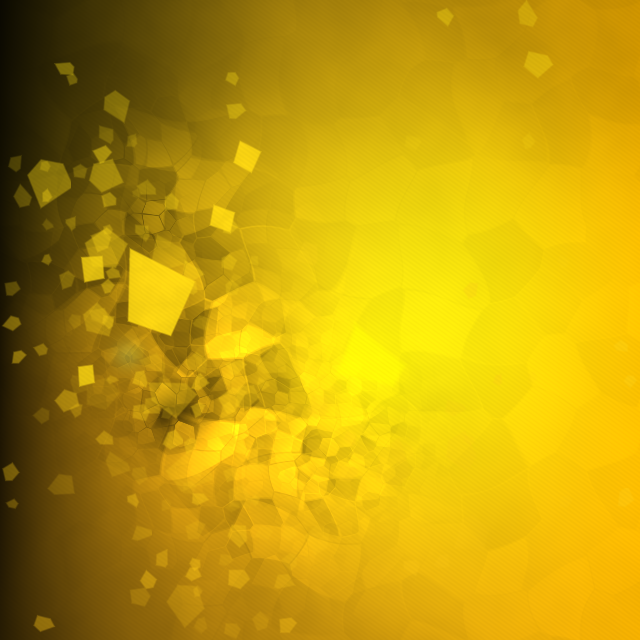
Reproduce this background procedurally as a WebGL 2 fragment shader.

```glsl
#version 300 es
precision highp float;

uniform vec2 u_resolution;
out vec4 fragColor;

float hash(vec2 p) {
  vec3 q = fract(vec3(p.xyx) * 0.1031);
  q += dot(q, q.yzx + 33.33);
  return fract((q.x + q.y) * q.z);
}

vec2 hash2(vec2 p) {
  return vec2(hash(p), hash(p + 57.3));
}

float glow(vec2 p, vec2 center, float radius) {
  vec2 d = (p - center) / radius;
  return exp(-dot(d, d));
}

float segmentDistance(vec2 p, vec2 a, vec2 b) {
  vec2 ab = b - a;
  return length(p - a - ab * clamp(dot(p - a, ab) / dot(ab, ab), 0.0, 1.0));
}

// Signed distance to the line a-b, positive on its left
float side(vec2 p, vec2 a, vec2 b) {
  vec2 d = normalize(b - a);
  return d.x * (p.y - a.y) - d.y * (p.x - a.x);
}

// Convex quad with clockwise corners, negative inside
float quad(vec2 p, vec2 a, vec2 b, vec2 c, vec2 d) {
  return max(max(side(p, a, b), side(p, b, c)), max(side(p, c, d), side(p, d, a)));
}

// Irregular convex chip cut by five half planes
float chip(vec2 p, vec2 seed, float radius) {
  float d = -1.0;
  for (int i = 0; i < 5; i++) {
    float h = hash(seed + float(i) * 7.1);
    float angle = 6.2832 * (hash(seed) + (float(i) + 0.6 * h) / 5.0);
    d = max(d, dot(p, vec2(cos(angle), sin(angle))) - radius * (0.6 + 0.4 * h));
  }
  return d;
}

// Flat cellular shade in -1..1, tilted inside each cell and faded at its border
float facets(vec2 p, float softness) {
  vec2 cell = floor(p), id = cell, offset = vec2(0.0);
  float first = 9.0, second = 9.0;
  for (int y = -1; y <= 1; y++)
    for (int x = -1; x <= 1; x++) {
      vec2 c = cell + vec2(x, y);
      vec2 d = p - c - 0.1 - 0.8 * hash2(c);
      float dist = dot(d, d);
      if (dist < first) { second = first; first = dist; id = c; offset = d; }
      else second = min(second, dist);
    }
  float tilt = dot(offset, hash2(id + 19.0) - 0.5);
  return (2.0 * hash(id + 5.0) - 1.0 + tilt) * smoothstep(0.0, softness, sqrt(second) - sqrt(first));
}

float smoke(vec2 p) {
  float sum = 0.0, amp = 0.5;
  for (int i = 0; i < 5; i++) {
    sum += amp * sin(p.x + 1.3 * sin(p.y * 0.8 + float(i))) * cos(p.y * 1.1 + sin(p.x));
    p = mat2(1.5, 1.1, -1.1, 1.5) * p + 2.7;
    amp *= 0.55;
  }
  return sum;
}

void main() {
  vec2 p = gl_FragCoord.xy / u_resolution;
  float aa = 1.2 / min(u_resolution.x, u_resolution.y);
  float haze = smoke(p * 9.0);

  // Light grows from the dark left edge toward a broad glow
  float rise = 1.5 + 3.6 * exp(-pow((p.y - 0.36) / 0.33, 2.0));
  float density = 0.04 + 0.12 * (1.0 - p.y) + p.x * rise * (1.0 + 0.16 * haze);
  density += 0.9 * glow(p, vec2(0.58, 0.65), 0.245);
  float light = 1.0 - exp(-density);
  float hue = 0.71 + 0.11 * smoothstep(0.3, 0.8, p.y) * (1.0 - p.x);
  hue += 0.21 * glow(p * vec2(1.1, 0.9), vec2(0.75, 0.43), 0.32);
  vec3 color = light * vec3(1.0, hue, 0.075 * (1.0 - p.x * p.x * p.x));

  // Broken facets, finest along the lower diagonal
  float spine = segmentDistance(p, vec2(0.19, 0.65), vec2(0.42, 0.27));
  float fine = segmentDistance(p, vec2(0.25, 0.44), vec2(0.5, 0.32));
  float cluster = exp(-spine * spine / 0.025);
  float rubble = exp(-fine * fine / 0.014);
  vec2 bent = p + 0.012 * vec2(sin(p.y * 31.0), sin(p.x * 27.0));
  float shade = 0.2 * facets(bent * 11.0, 0.05) * (cluster + 0.1);
  shade += 0.16 * facets(bent * 23.0 + 4.0, 0.08) * cluster;
  shade += 0.13 * facets(p * 44.0 + 9.0, 0.12) * rubble;
  color *= 1.0 + shade;

  // Shadowed hollows and a pale cool glint
  float hollow = glow(p, vec2(0.27, 0.365), 0.05) + 0.6 * glow(p, vec2(0.235, 0.66), 0.04);
  color *= 1.0 - 0.65 * hollow * smoothstep(-0.5, 0.5, facets(p * 36.0, 0.1) + 0.3);
  color += vec3(0.02, 0.09, 0.1) * glow(p, vec2(0.2, 0.445), 0.022);

  // Scattered chips in three sizes
  for (int i = 0; i < 3; i++) {
    float scale = 9.0 + 6.0 * float(i);
    vec2 cell = floor(p * scale), seed = cell + float(i) * 31.0;
    vec2 center = cell + 0.35 + 0.3 * hash2(seed);
    float away = segmentDistance(center / scale, vec2(0.16, 0.6), vec2(0.4, 0.24));
    float chance = 0.06 + 0.7 * exp(-away * away / 0.03);
    float d = chip(p * scale - center, seed, 0.17 + 0.16 * hash(seed + 3.0)) / scale;
    float cover = smoothstep(aa, -aa, d) * step(hash(seed + 11.0), chance);
    float strength = 0.12 + 0.35 * hash(seed + 23.0);
    color = mix(color, vec3(0.98, 0.76 + 0.12 * p.y, 0.08), cover * strength);
  }

  // Large lit plate and the brightest loose squares
  float plate = quad(p, vec2(0.203, 0.612), vec2(0.305, 0.56), vec2(0.267, 0.475), vec2(0.2, 0.498));
  float squares = quad(p, vec2(0.375, 0.78), vec2(0.408, 0.763), vec2(0.393, 0.73), vec2(0.365, 0.746));
  squares = min(squares, quad(p, vec2(0.334, 0.68), vec2(0.367, 0.668), vec2(0.36, 0.637), vec2(0.328, 0.648)));
  squares = min(squares, quad(p, vec2(0.127, 0.598), vec2(0.16, 0.6), vec2(0.163, 0.565), vec2(0.132, 0.559)));
  squares = min(squares, quad(p, vec2(0.122, 0.427), vec2(0.145, 0.43), vec2(0.148, 0.402), vec2(0.124, 0.396)));
  vec3 lit = vec3(0.95, 0.81, 0.07) * (1.0 + 0.1 * haze);
  color = mix(color, lit, 0.92 * smoothstep(aa, -aa, plate));
  color = mix(color, lit, 0.85 * smoothstep(aa, -aa, squares));

  // Hot core with a soft angular facet
  float core = quad(p, vec2(0.555, 0.495), vec2(0.635, 0.43), vec2(0.615, 0.395), vec2(0.525, 0.415));
  float heat = max(0.6 * glow(p, vec2(0.58, 0.435), 0.085), 0.85 * smoothstep(0.012, -0.008, core));
  color = mix(color, vec3(1.0, 0.98, 0.02), heat);

  // Faint diagonal weave
  color *= 1.0 + 0.012 * sin((p.x + p.y * 1.4) * 620.0) + 0.02 * haze;
  fragColor = vec4(clamp(color, 0.0, 1.0), 1.0);
}
```
